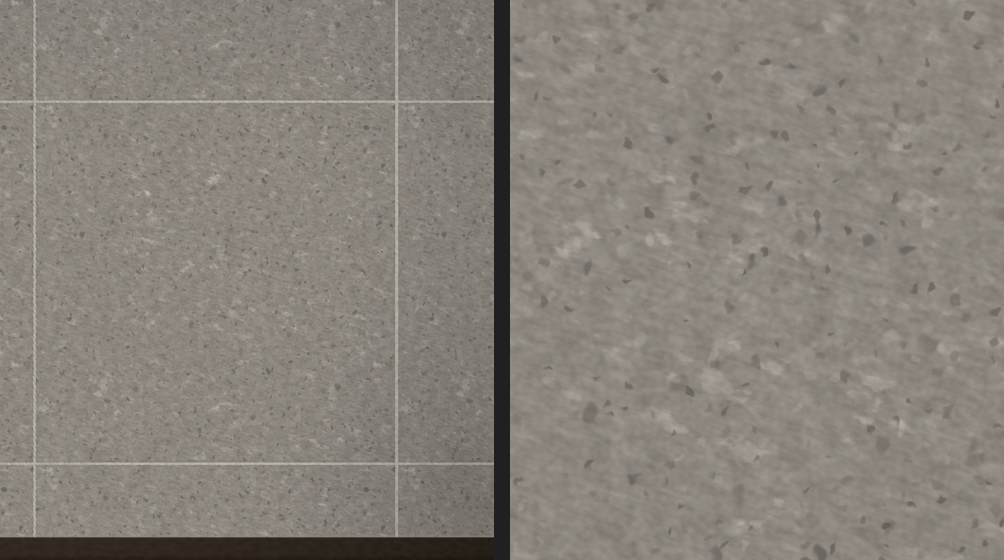
Left: the whole. Right: its middle third, enlarged.
Give the GLSL for this texture, as a Shadertoy shader.

```glsl
// Square terrazzo tiles with pale grout above a dark skirting strip.
// Each tile carries the same stone: gradient noise for the mottled ground,
// jittered ellipses for flakes and chips, then a soft falloff of light.

vec3 hash3(vec2 p) {
    vec3 q = fract(vec3(p.xyx) * vec3(0.1031, 0.1030, 0.0973));
    q += dot(q, q.yxz + 33.33);
    return fract((q.xxy + q.yzz) * q.zyx);
}

float gradientNoise(vec2 p) {
    vec2 i = floor(p), f = fract(p);
    vec2 u = f * f * f * (f * (f * 6.0 - 15.0) + 10.0);
    vec4 corner;
    for (int k = 0; k < 4; k++) {
        vec2 o = vec2(k & 1, k >> 1);
        float a = 6.2832 * hash3(i + o).x;
        corner[k] = dot(vec2(cos(a), sin(a)), f - o);
    }
    vec2 row = mix(corner.xz, corner.yw, u.x);
    return mix(row.x, row.y, u.y);
}

float fbm(vec2 p) {
    float sum = 0.0, amp = 0.6;
    for (int k = 0; k < 4; k++) {
        sum += amp * gradientNoise(p);
        p = mat2(1.6, 1.2, -1.2, 1.6) * p + 7.3;
        amp *= 0.55;
    }
    return sum;
}

// Scattered rough ellipses: x = coverage, y = random tone of the stone.
vec2 chips(vec2 p, float cells, float density, float size, float seed, float px) {
    p = p * cells;
    p += 0.22 * vec2(gradientNoise(p * 2.6 + seed), gradientNoise(p * 2.6 - seed));
    vec2 cell = floor(p), best = vec2(0.0);
    for (int y = -1; y <= 1; y++)
    for (int x = -1; x <= 1; x++) {
        vec2 id = cell + vec2(x, y);
        vec3 h = hash3(id + seed), g = hash3(id + seed + 57.0);
        if (g.x > density) continue;
        vec2 d = p - id - h.xy;
        float a = 3.1416 * h.z;
        d = mat2(cos(a), sin(a), -sin(a), cos(a)) * d;
        float r = size * mix(0.45, 1.0, g.y * g.y);
        float dist = length(d * vec2(1.0, 1.15 + 0.7 * g.z)) - r;
        float soft = 0.7 * px * cells + 0.07;
        float cover = 1.0 - smoothstep(-soft, soft, dist);
        if (cover > best.x) best = vec2(cover, g.z);
    }
    return best;
}

vec3 stone(vec2 t, float px) {
    vec3 col = vec3(0.530, 0.509, 0.480);

    // Mottled ground and fine grain sloping down to the right
    col += 0.020 * fbm(t * 9.0) + 0.060 * fbm(t * 38.0 + 3.0);
    vec2 slant = mat2(0.95, 0.31, -0.31, 0.95) * t;
    col += 0.075 * fbm(slant * vec2(40.0, 125.0));
    col += 0.035 * gradientNoise(t * 150.0);

    // Pale flakes, gathered in loose clusters
    float cluster = smoothstep(-0.25, 0.25, fbm(t * 8.0 + 31.0));
    vec2 flake = chips(t, 24.0, 0.50, 0.40, 11.0, px);
    col += 0.075 * flake.x * flake.y * cluster;
    flake = chips(t, 50.0, 0.50, 0.42, 83.0, px);
    col += 0.090 * flake.x * (flake.y - 0.2) * (0.4 + 0.6 * cluster);
    float shard = smoothstep(0.12, 0.36, fbm(slant * vec2(24.0, 42.0) + 5.0));
    col += 0.085 * shard * cluster;

    // Grey and brown chips, large to small
    vec2 chip = chips(t, 29.0, 0.24, 0.27, 140.0, px);
    vec3 chipTint = mix(vec3(0.40, 0.37, 0.31), vec3(0.36, 0.35, 0.34), chip.y);
    col = mix(col, chipTint, chip.x * (0.25 + 0.5 * chip.y));
    chip = chips(t, 54.0, 0.36, 0.34, 211.0, px);
    col = mix(col, vec3(0.36, 0.34, 0.31), chip.x * (0.12 + 0.6 * chip.y));
    return col;
}

void mainImage(out vec4 fragColor, in vec2 fragCoord) {
    float px = 1.0 / iResolution.y;
    vec2 uv = fragCoord * px;
    float side = uv.x * iResolution.y / iResolution.x;

    // Tile grid, with its first joint crossing near the lower left
    float pitch = 0.6465;
    vec2 grid = (uv - vec2(0.0618, 0.1719)) / pitch;
    vec3 col = stone(fract(grid), px / pitch);

    // Soft grout with a shadowed lip; the left joint is finely beaded
    vec2 joint = abs(fract(grid + 0.5) - 0.5) * pitch;
    float fray = gradientNoise(uv * 160.0);
    float bead = 0.5 + 0.5 * sin(uv.y * 560.0 + 900.0 * (uv.x - 0.0618));
    bead *= 1.0 - smoothstep(0.1, 0.2, uv.x);
    vec2 halfWidth = vec2(0.0028 - 0.0008 * bead, 0.0023) + 0.0006 * fray;
    vec2 line = 1.0 - smoothstep(halfWidth - px, halfWidth + px, joint);
    vec2 lip = 1.0 - smoothstep(vec2(0.002), vec2(0.0065), joint);
    col *= 1.0 - 0.08 * max(lip.x, lip.y);
    vec3 grout = vec3(0.72, 0.70, 0.66) + 0.07 * fray - 0.05 * bead;
    col = mix(col, grout, 0.92 * max(line.x, line.y));

    // Light fades towards the right, the top and the lower corner
    col *= 1.035 - 0.06 * smoothstep(0.6, 1.0, side)
         - 0.04 * smoothstep(0.7, 1.0, uv.y)
         - 0.11 * smoothstep(0.6, 0.0, length(vec2(1.0 - side, uv.y)));

    // Dark skirting strip under a thin pale edge
    float top = 0.0405;
    float edge = 1.0 - smoothstep(0.0008, 0.0008 + 1.5 * px, abs(uv.y - top - 0.001));
    col = mix(col, vec3(0.60, 0.57, 0.53), 0.45 * edge);
    vec3 strip = vec3(0.182, 0.150, 0.115) * (1.06 - 0.28 * side * side);
    strip *= mix(0.8, 1.0, smoothstep(0.0, 0.010, uv.y));
    strip += 0.04 * fbm(uv * vec2(60.0, 110.0));
    col = mix(strip, col, smoothstep(top - px, top + px, uv.y));

    fragColor = vec4(clamp(col, 0.0, 1.0), 1.0);
}
```
